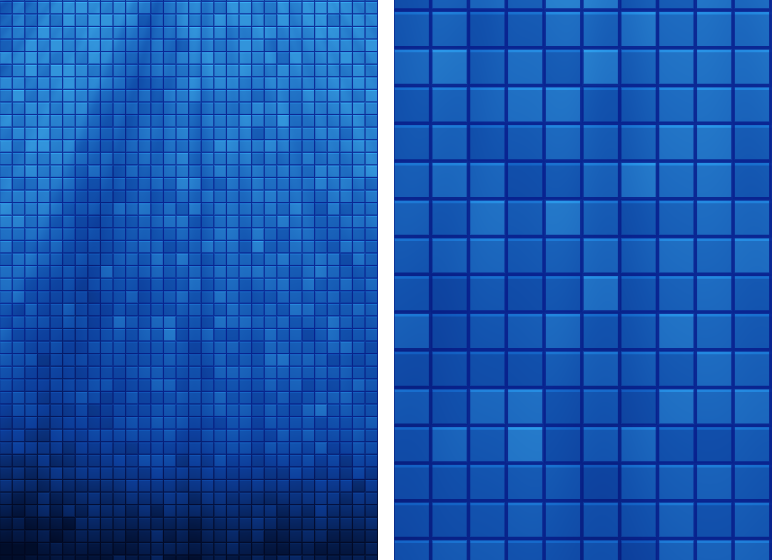
Left, the full canvas; right, a detail of the centre.
Give the GLSL for this pattern, as a Shadertoy shader.

```glsl
// Blue mosaic wall of square tiles, lit from above by soft fanned light rays.
#define COLUMNS 30.0
#define ROW_RATIO 1.0013
#define GRID_SHIFT vec2(-0.03, 0.10)
#define GROUT_WIDTH 0.095
#define LIP_WIDTH 0.07
#define LIP_GAIN 0.20
#define TILE_VARIATION 0.145
#define RAY_STRENGTH 0.065
#define SHADOW_DEPTH 0.24
#define RAY_SOURCE vec2(0.56, -0.55)
#define GROUT_COLOR vec3(0.025, 0.10, 0.54)
#define GROUT_OPACITY 0.82

float hash(vec2 p) {
    vec3 q = fract(p.xyx * vec3(0.1031, 0.1030, 0.0973));
    q += dot(q, q.yzx + 33.33);
    return fract((q.x + q.y) * q.z);
}

// Blue ramp from night to bright, extended a little at both ends
vec3 blueRamp(float level) {
    vec3 ramp[6] = vec3[6](
        vec3(0.02, 0.11, 0.30), vec3(0.04, 0.19, 0.48),
        vec3(0.05, 0.245, 0.61), vec3(0.07, 0.32, 0.68),
        vec3(0.115, 0.42, 0.755), vec3(0.165, 0.52, 0.82));
    float s = clamp(level, -0.15, 1.12) * 5.0;
    int i = int(clamp(floor(s), 0.0, 4.0));
    return mix(ramp[i], ramp[i + 1], s - float(i));
}

float bell(float x, float center, float width) {
    float k = (x - center) / width;
    return exp(-k * k);
}

// Brightness offset of the light fan; p is in widths, y downward
float lightFan(vec2 p, float depth) {
    vec2 d = p - RAY_SOURCE;
    float a = d.x / d.y;
    float broad = 0.6 * sin(a * 13.0 + 0.9) + 0.4 * sin(a * 29.0 + 2.0);
    float fine = sin(a * 61.0 + 1.0) + 0.6 * sin(a * 113.0 + 2.5);
    float shade = bell(a, -0.265, 0.085) + 0.55 * bell(a, -0.02, 0.03)
                + 1.3 * bell(a, -0.95, 0.13);
    float glow = bell(a, -0.57, 0.17) + 0.7 * bell(a, 0.36, 0.18);
    float fan = RAY_STRENGTH * (broad + fine * mix(0.45, 0.15, depth))
              - SHADOW_DEPTH * shade + 0.11 * glow * (1.0 - depth);
    return fan * (1.0 - 0.55 * smoothstep(0.75, 1.0, depth));
}

// Antialiased coverage of a band around zero
float band(float dist, float width, float pixel) {
    return min(width / pixel, 1.0)
         * clamp((0.5 * max(width, pixel) - abs(dist)) / pixel + 0.5, 0.0, 1.0);
}

void mainImage(out vec4 fragColor, in vec2 fragCoord) {
    vec2 p = vec2(fragCoord.x, iResolution.y - fragCoord.y) / iResolution.x;
    float depth = 1.0 - fragCoord.y / iResolution.y;
    float pixel = COLUMNS / iResolution.x;

    // Tile grid
    vec2 grid = p * COLUMNS * vec2(1.0, ROW_RATIO) - GRID_SHIFT;
    vec2 cell = floor(grid);
    vec2 local = grid - cell;
    vec2 toEdge = 0.5 - abs(local - 0.5);

    // Light: falloff with depth, rays, and a tone for each tile
    float level = 1.01 - 0.56 * depth - 0.47 * smoothstep(0.72, 1.0, depth);
    level += lightFan(p, depth);
    float tone = hash(cell) + hash(cell + 71.3) + hash(cell + 137.9) - 1.5;
    float accent = hash(cell + 211.7);
    tone += 0.8 * (step(0.95, accent) - step(accent, 0.04));
    float face = level + TILE_VARIATION * tone * mix(0.6, 1.0, clamp(level * 1.6, 0.0, 1.0));
    face += 0.025 * (0.5 - local.y);
    vec3 color = blueRamp(face);

    // Bright lip along the top edge of the tile
    float lip = band(local.y - 0.5 * (GROUT_WIDTH + LIP_WIDTH), LIP_WIDTH, pixel);
    color += LIP_GAIN * lip * color * vec3(0.9, 1.3, 0.8);

    // Grout, dimming toward the floor
    float dim = mix(0.20, 1.0, smoothstep(-0.05, 0.75, level));
    float vertical = band(toEdge.x, GROUT_WIDTH, pixel);
    float horizontal = band(toEdge.y, GROUT_WIDTH, pixel);
    color = mix(color, GROUT_COLOR * dim, GROUT_OPACITY * max(vertical, horizontal));

    fragColor = vec4(clamp(color, 0.0, 1.0), 1.0);
}
```
